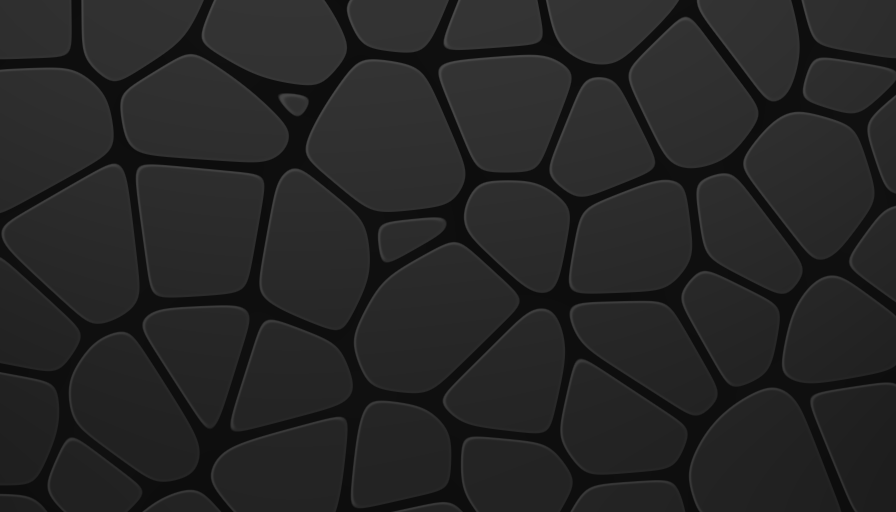
Give the GLSL for this background, as a Shadertoy shader.

```glsl
vec2 hash2(vec2 p) {
    vec3 q = fract(p.xyx * vec3(0.1031, 0.1030, 0.0973));
    q += dot(q, q.yzx + 33.33);
    return fract((q.xx + q.yz) * q.zy);
}

float gradientCorner(vec2 cell, vec2 offset, vec2 f) {
    float angle = 6.2832 * hash2(cell + offset + 71.0).x;
    return dot(vec2(cos(angle), sin(angle)), f - offset);
}

float gradientNoise(vec2 p) {
    vec2 i = floor(p), f = fract(p);
    vec2 u = f * f * f * (f * (f * 6.0 - 15.0) + 10.0);
    return mix(
        mix(gradientCorner(i, vec2(0, 0), f), gradientCorner(i, vec2(1, 0), f), u.x),
        mix(gradientCorner(i, vec2(0, 1), f), gradientCorner(i, vec2(1, 1), f), u.x), u.y);
}

// Site position in xy, weight in z: uneven weights give more angular plates
vec3 plateSite(vec2 cell) {
    return vec3(cell + 0.08 + 0.84 * hash2(cell), 0.32 * hash2(cell + 37.0).x);
}

float sitePower(vec2 p, vec3 site) {
    vec2 d = p - site.xy;
    return dot(d, d) - site.z;
}

// Rounded distance to the plate border in x, outward direction in yz
vec3 plateBorder(vec2 p, out vec2 plateCentre) {
    vec2 base = floor(p);
    vec3 nearest = vec3(0.0);
    float lowest = 1e5;
    for (int y = -2; y <= 2; y++)
    for (int x = -2; x <= 2; x++) {
        vec3 site = plateSite(base + vec2(x, y));
        float power = sitePower(p, site);
        if (power < lowest) {
            lowest = power;
            nearest = site;
        }
    }
    plateCentre = nearest.xy;

    // An exponential soft minimum rounds the corners
    float total = 0.0;
    vec2 outward = vec2(0.0);
    for (int y = -3; y <= 3; y++)
    for (int x = -3; x <= 3; x++) {
        vec3 site = plateSite(base + vec2(x, y));
        vec2 across = site.xy - nearest.xy;
        float span = length(across);
        if (span < 0.001) continue;
        float edge = max(0.0, (sitePower(p, site) - lowest) / (2.0 * span));
        float influence = exp(-edge * 18.0);
        total += influence;
        outward += influence * across / span;
    }
    return vec3(-log(max(total, 1e-30)) / 18.0, normalize(outward + 1e-6));
}

void mainImage(out vec4 fragColor, in vec2 fragCoord) {
    vec2 uv = fragCoord / iResolution.xy;
    vec2 p = 4.5 * fragCoord / iResolution.y + vec2(13.0, 5.0);
    float pixel = 4.5 / iResolution.y;

    vec2 centre;
    vec3 border = plateBorder(p, centre);
    float inset = border.x - 0.037 - 0.012 * gradientNoise(p * 0.7);
    float plate = clamp(inset / pixel + 0.5, 0.0, 1.0);

    // Plate faces: light falls off downwards and towards the sides
    float face = mix(0.139, 0.202, smoothstep(0.0, 1.05, uv.y));
    face -= 0.022 * pow(abs(uv.x - 0.48) * 2.0, 2.5);
    face += 0.006 * (hash2(floor(centre) + 11.0).x - 0.5);
    face += 0.004 * clamp(dot(p - centre, vec2(-0.6, 0.8)), -1.0, 1.0);

    // Thin bevel, brightest on the upper left
    float facing = smoothstep(-0.6, 0.8, dot(border.yz, vec2(-0.8, 0.6)));
    float bevel = exp(-pow((inset - 0.011) / 0.010, 2.0));
    face += bevel * mix(0.015, 0.085, facing);

    float gap = 0.056 + 0.014 * gradientNoise(p * 0.9 + 20.0);
    fragColor = vec4(vec3(mix(gap, face, plate)), 1.0);
}
```
